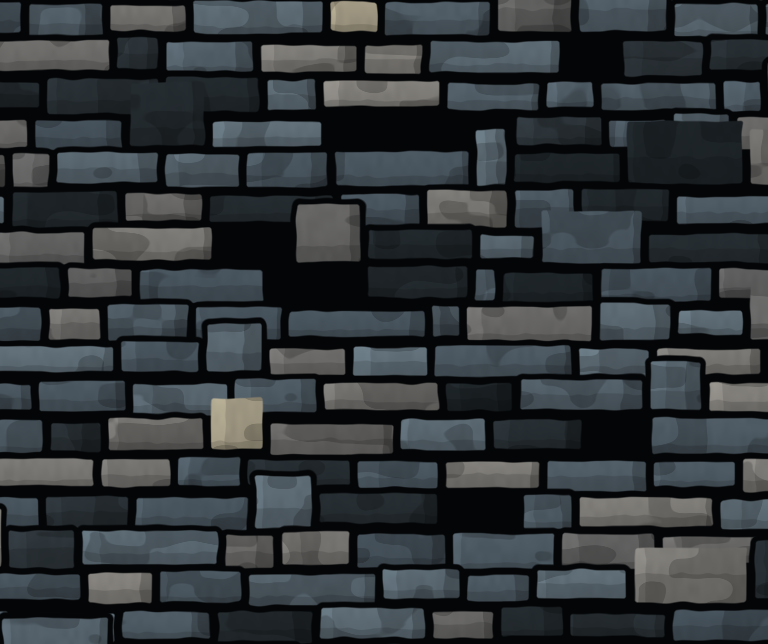
A WebGL 1 fragment shader for this texture:

```glsl
precision highp float;
uniform vec2 u_resolution;

float hash(vec2 p) {
  vec3 q = fract(p.xyx * vec3(0.1031, 0.1030, 0.0973));
  q += dot(q, q.yzx + 33.33);
  return fract((q.x + q.y) * q.z);
}

float noise(vec2 p) {
  vec2 i = floor(p), f = fract(p);
  f = f * f * (3.0 - 2.0 * f);
  return mix(mix(hash(i), hash(i + vec2(1, 0)), f.x),
             mix(hash(i + vec2(0, 1)), hash(i + vec2(1, 1)), f.x), f.y);
}

float roundBox(vec2 p, vec2 halfSize, float radius) {
  vec2 q = abs(p) - halfSize + radius;
  return length(max(q, 0.0)) + min(max(q.x, q.y), 0.0) - radius;
}

float above(float edge, float x) {
  return smoothstep(edge - 0.0012, edge + 0.0012, x);
}

// Mostly slate, some dark, some warm grey, a rare sandy stone
vec3 stoneColor(vec2 id) {
  float kind = hash(id + 11.3);
  float shade = hash(id + 27.9);
  if (kind > 0.985) return vec3(0.60, 0.57, 0.49);
  if (kind > 0.79) return mix(vec3(0.35, 0.35, 0.35), vec3(0.50, 0.49, 0.47), shade);
  if (kind < 0.15) return mix(vec3(0.11, 0.135, 0.15), vec3(0.18, 0.21, 0.23), shade);
  return mix(vec3(0.26, 0.305, 0.34), vec3(0.37, 0.425, 0.46), shade);
}

// Flat facets: side strips, a darker foot and a worn patch
vec3 facets(vec3 color, vec2 p, vec2 lo, vec2 hi, vec2 id) {
  float wobble = 0.004 * (noise(p * 70.0 + id) - 0.5);
  float strip = 0.007 + 0.025 * hash(id + 41.7);
  float side = hash(id + 53.1);
  vec2 uv = (p - lo) / (hi - lo);
  color *= 0.95 + 0.1 * uv.y;
  if (side > 0.4) color *= 1.0 + 0.13 * above(p.x + wobble, lo.x + strip);
  if (side < 0.65) color *= 1.0 - 0.2 * above(hi.x - strip, p.x + wobble);
  float foot = lo.y + (hi.y - lo.y) * (0.15 + 0.4 * hash(id + 67.3));
  color *= 1.0 - 0.13 * above(p.y + wobble, foot);
  float patchNoise = noise(p * vec2(20.0, 32.0) + id * 7.3);
  color *= 1.0 - 0.18 * smoothstep(0.6, 0.64, patchNoise);
  return color * (0.97 + 0.06 * noise(p * vec2(110.0, 60.0)));
}

void main() {
  vec2 p = gl_FragCoord.xy / u_resolution.y;
  vec2 pitch = vec2(0.145, 1.0 / 17.0);
  vec3 gapColor = vec3(0.013, 0.019, 0.025);
  vec3 color = gapColor;

  // Uneven hand-cut outlines
  vec2 bent = p + 0.004 * (vec2(noise(p * 38.0), noise(p * 38.0 + 19.7)) - 0.5);
  float row0 = floor(p.y / pitch.y);

  // Paint rows downward so that tall stones cover the row above
  for (int j = 0; j < 4; j++) {
    float row = row0 + 1.0 - float(j);
    float shift = row * 0.37;
    float column0 = floor(p.x / pitch.x - shift);
    for (int i = 0; i < 4; i++) {
      vec2 id = vec2(column0 - 2.0 + float(i), row) + 100.0;
      if (hash(id + 3.7) < 0.045) continue;

      // Neighbours in a row share a jittered joint
      float left = id.x - 100.0 + shift + 0.72 * hash(id);
      float right = id.x - 99.0 + shift + 0.72 * hash(id + vec2(1, 0));
      float low = row + 0.1 + 0.22 * (hash(id + 71.9) - 0.5);
      float high = row + 0.89 + 0.22 * (hash(id + 83.3) - 0.5);
      float tall = hash(id + 97.1);
      if (tall > 0.83) high += 0.35 + 0.6 * hash(id + 5.9);
      vec2 lo = vec2(left, low) * pitch + vec2(0.0065, 0.0);
      vec2 hi = vec2(right, high) * pitch - vec2(0.0065, 0.0);

      float d = roundBox(bent - 0.5 * (lo + hi), 0.5 * (hi - lo), 0.004);
      // Some tall stones fuse with those above into stepped shapes
      if (tall < 0.94) color = mix(color, gapColor, 1.0 - smoothstep(0.007, 0.0105, d));
      vec3 stone = facets(stoneColor(id), bent, lo, hi, id);
      color = mix(color, stone, 1.0 - smoothstep(-0.0016, 0.0016, d));
    }
  }
  gl_FragColor = vec4(color, 1.0);
}
```
